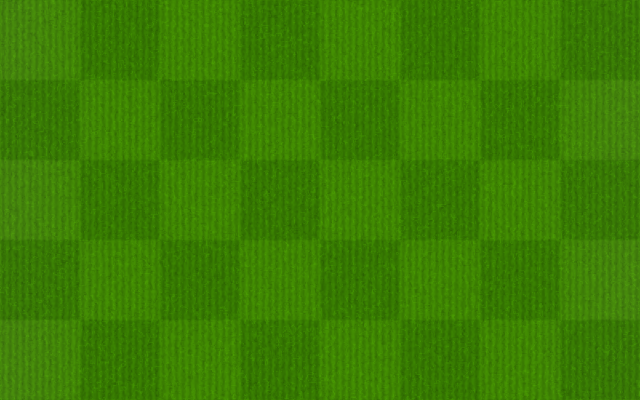
This pattern is drawn by a Shadertoy shader. Its source:

```glsl
// Mown lawn: a checkerboard of light and dark grass with fine vertical ribs and curled blades.

const float ROWS = 5.0;             // squares down; 8 fit across at 16:10
const float RIBS = 12.0;            // vertical ribs per square
const float RIB_DEPTH = 0.072;
const float RIB_WOBBLE = 0.024;     // ragged rib edges, in squares
const float EDGE_WOBBLE = 0.012;    // ragged square edges, in squares
const float BLADE_SCALE = 30.0;     // blade noise cells per square
const float BLADE_WIDTH = 0.09;
const float BLADE_LIGHT = 0.11;
const float GRAIN = 0.10;
const float FADE_START = 0.62;      // paler left and right margins
const vec3 DARK_GRASS = vec3(0.210, 0.470, 0.004);
const vec3 LIGHT_GRASS = vec3(0.244, 0.519, 0.008);
const vec3 PALE_TINT = vec3(0.022, -0.004, 0.040);

float hash(vec2 p) {
    vec3 q = fract(vec3(p.xyx) * 0.1031);
    q += dot(q, q.yzx + 33.33);
    return fract((q.x + q.y) * q.z);
}

float noise(vec2 p) {
    vec2 i = floor(p), f = fract(p);
    f = f * f * (3.0 - 2.0 * f);
    float low = mix(hash(i), hash(i + vec2(1.0, 0.0)), f.x);
    float high = mix(hash(i + vec2(0.0, 1.0)), hash(i + vec2(1.0)), f.x);
    return mix(low, high, f.y);
}

// Smoothed square wave: +1 on even squares, -1 on odd ones.
float alternate(float x, float softness) {
    float d = abs(fract((x - 0.5) * 0.5) * 2.0 - 1.0) - 0.5;
    return clamp(d / softness, -1.0, 1.0);
}

// Short curled strokes: thin noise contours, broken up by a second noise.
float blades(vec2 p) {
    float contour = abs(noise(p) - 0.55);
    float stroke = 1.0 - smoothstep(BLADE_WIDTH * 0.3, BLADE_WIDTH * 1.6, contour);
    return stroke * smoothstep(0.45, 0.70, noise(p * 0.8 + 41.7));
}

void mainImage(out vec4 fragColor, in vec2 fragCoord) {
    vec2 p = fragCoord / iResolution.y * ROWS;
    float pixel = ROWS / iResolution.y;

    // Checkerboard
    vec2 ragged = vec2(noise(p * 28.0), noise(p * 28.0 + 17.3)) - 0.5;
    vec2 q = p + ragged * EDGE_WOBBLE;
    float softness = max(pixel, 0.012);
    float check = alternate(q.x, softness) * alternate(q.y, softness);
    float light = 0.5 + 0.5 * check;
    vec3 color = mix(DARK_GRASS, LIGHT_GRASS, light);

    // Mowing ribs
    float ribX = p.x + ragged.x * RIB_WOBBLE;
    float shade = 1.0 + RIB_DEPTH * cos(6.2832 * RIBS * ribX);

    // Grain and blades, stronger on the dark squares
    float grain = noise(p * vec2(46.0, 34.0)) - 0.5;
    float strength = mix(1.0, 0.7, light);
    shade += GRAIN * grain * strength;
    shade += BLADE_LIGHT * blades(p * BLADE_SCALE) * strength;
    shade -= 0.07 * blades(p * BLADE_SCALE + 93.1);
    color *= shade;

    // Paler margins, mostly on the light squares
    float side = abs(2.0 * fragCoord.x / iResolution.x - 1.0);
    color += PALE_TINT * smoothstep(FADE_START, 1.0, side) * mix(0.4, 1.0, light);

    fragColor = vec4(clamp(color, 0.0, 1.0), 1.0);
}
```
